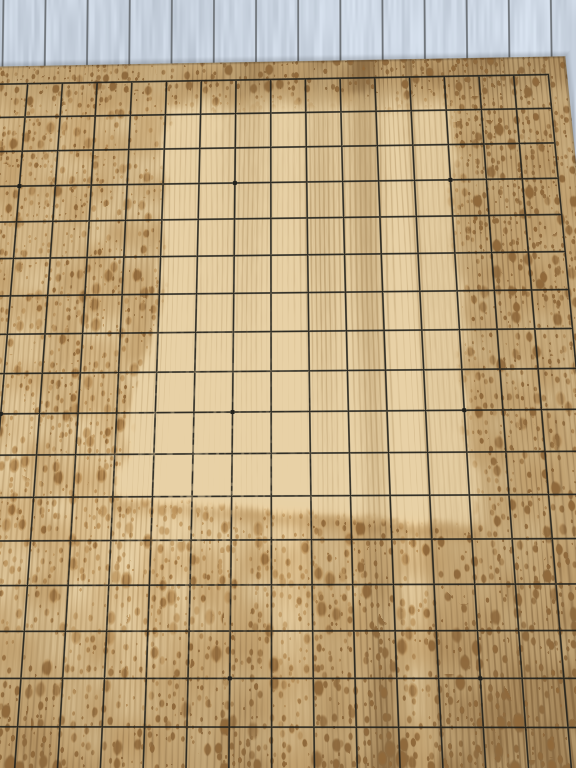
Reproduce this texture procedurally as a WebGL 1 fragment shader.

```glsl
precision highp float;
// Worn wooden game board in mild perspective: inked grid, straight grain, brown age spots, pale plank floor.
uniform vec2 u_resolution;

#define CELLS vec2(16.6, 17.38)   // grid cells per canvas width at the far line
#define ORIGIN vec2(0.4097, 0.139) // far end of the middle line, from the top left
#define PERSPECTIVE 0.196
#define HALF_SPAN 9.0             // cells from the middle line to the last line
#define MARGIN 0.54               // bare rim in cells
#define LINE_WIDTH 0.0029
#define STAR_RADIUS 0.0042
#define GRAIN_PER_CELL 7.0
#define SPOT_AMOUNT 0.52
#define PLANK_WIDTH 0.0731
#define INK vec3(0.13, 0.13, 0.11)

const vec3 WOOD_LIGHT = vec3(0.91, 0.82, 0.65);
const vec3 WOOD_MID = vec3(0.75, 0.64, 0.46);
const vec3 WOOD_DARK = vec3(0.54, 0.43, 0.28);

float hash(vec2 p) {
  return fract(sin(dot(p, vec2(127.1, 311.7))) * 43758.5453);
}

float noise(vec2 p) {
  vec2 i = floor(p), f = fract(p);
  f = f * f * (3.0 - 2.0 * f);
  return mix(mix(hash(i), hash(i + vec2(1, 0)), f.x),
             mix(hash(i + vec2(0, 1)), hash(i + vec2(1, 1)), f.x), f.y);
}

float bump(float x, float center, float width) {
  float d = (x - center) / width;
  return exp(-d * d);
}

// Canvas position to grid cells; z holds the perspective scale
vec3 boardCoords(vec2 p) {
  float h = p.y - ORIGIN.y;
  float x = p.x - ORIGIN.x;
  float depth = h + x * (0.0175 - 0.0167 * h);
  float w = 1.0 + PERSPECTIVE * depth;
  return vec3(vec2(x + 0.0104 * h, depth) * CELLS / w, w);
}

// Scattered soft spots, one per jittered cell
float spots(vec2 p, float density) {
  float cover = 0.0;
  for (int j = -1; j <= 1; j++) {
    for (int i = -1; i <= 1; i++) {
      vec2 cell = floor(p) + vec2(i, j);
      vec2 center = cell + 0.15 + 0.7 * vec2(hash(cell), hash(cell + 37.3));
      float radius = mix(0.16, 0.52, pow(hash(cell + 71.9), 1.6));
      vec2 d = (p - center) * vec2(1.15, 0.85);
      float present = step(hash(cell + 13.7), density);
      float blot = 1.0 - smoothstep(radius * 0.45, radius, length(d));
      cover = max(cover, present * blot * mix(0.5, 1.0, hash(cell + 5.1)));
    }
  }
  return cover;
}

// 1 on the sheltered, unspotted patch
float cleanPatch(vec2 b) {
  float wobble = 0.35 * (noise(b * 1.7) - 0.5);
  float left = -2.0 - 0.9 * smoothstep(5.0, 11.0, b.y) + wobble;
  float nearEdge = 11.3 + 0.08 * b.x + wobble * 0.5;
  return smoothstep(left - 0.15, left + 0.2, b.x)
       * (1.0 - smoothstep(5.9, 6.4, b.x + wobble))
       * smoothstep(0.3, 1.1, b.y + wobble)
       * (1.0 - smoothstep(nearEdge - 0.2, nearEdge + 0.15, b.y));
}

vec3 wood(vec2 b, vec2 p) {
  float clean = cleanPatch(b);
  // Broad growth bands and uneven light
  float tone = 0.72 + 0.16 * clean + 0.16 * (noise(vec2(b.x * 1.3, b.y * 0.12)) - 0.5);
  tone -= 0.26 * bump(b.x, 3.6, 0.45) + 0.12 * bump(b.x, 2.5, 0.5) + 0.09 * bump(b.x, 0.5, 0.4);
  tone += 0.08 * bump(b.x, 4.5, 0.3) - 0.14 * bump(b.x, 5.0, 0.12);
  tone -= 0.15 * smoothstep(0.6, 1.0, p.x) + 0.20 * smoothstep(0.85, 1.35, p.y);
  tone -= 0.16 * (1.0 - smoothstep(0.0, 1.0, b.y));
  tone += 0.22 * exp(-6.0 * dot(p - vec2(0.34, 0.95), p - vec2(0.34, 0.95)));
  // Grain
  float ring = b.x * GRAIN_PER_CELL + 1.3 * noise(vec2(b.x * 1.5, b.y * 0.15));
  float grain = pow(0.5 + 0.5 * cos(6.2832 * ring), 3.0);
  tone -= grain * mix(0.08, 0.28, noise(vec2(b.x * 0.9 + 8.0, b.y * 0.2)));
  tone += 0.07 * (noise(b * vec2(38.0, 3.0)) - 0.5);
  // Age spots, with a brown tide line at the near side of the patch
  float cluster = noise(b * 0.7 + 4.0);
  float blots = max(spots(b * 2.6, 0.35 + 0.5 * cluster), 0.8 * spots(b * 5.1 + 19.0, 0.25 + 0.4 * cluster));
  float stain = (1.0 - clean) * (SPOT_AMOUNT * blots + 0.22 * noise(b * 1.6 + 31.0));
  stain += 0.15 * bump(b.y, 11.4 + 0.08 * b.x, 0.22) * step(-3.0, b.x) * step(b.x, 6.2);
  tone = clamp(tone - stain, 0.0, 1.0);
  vec3 color = mix(WOOD_DARK, WOOD_MID, smoothstep(0.0, 0.5, tone));
  color = mix(color, WOOD_LIGHT, smoothstep(0.45, 0.95, tone));
  return color * mix(vec3(1.0), vec3(1.05, 0.95, 0.80), clamp(stain * 1.4, 0.0, 1.0));
}

vec3 planks(vec2 p, float aa) {
  float x = (p.x + 0.03 * p.y * (0.5 - p.x) - 0.006) / PLANK_WIDTH;
  float id = floor(x + 0.5);
  float seam = abs(x - id) * PLANK_WIDTH;
  float streak = noise(vec2(p.x * 210.0, p.y * 14.0 + hash(vec2(floor(x), 2.0)) * 9.0));
  vec3 color = vec3(0.79, 0.83, 0.88) + 0.09 * (streak - 0.5) + 0.04 * (hash(vec2(floor(x), 7.0)) - 0.5);
  return mix(vec3(0.43, 0.45, 0.47), color, smoothstep(0.0009 - aa * 0.5, 0.0016 + aa, seam));
}

void main() {
  vec2 p = vec2(gl_FragCoord.x, u_resolution.y - gl_FragCoord.y) / u_resolution.x;
  float aa = 0.75 / u_resolution.x;
  vec3 bc = boardCoords(p);
  vec2 b = bc.xy;
  vec2 toCanvas = vec2(bc.z, bc.z * bc.z) / CELLS;
  // Grid lines end at the outermost crossing
  vec2 d = abs(b - floor(b + 0.5)) * toCanvas;
  vec2 beyond = max(vec2(abs(b.x) - HALF_SPAN, -b.y), 0.0) * toCanvas;
  float line = min(max(d.x, beyond.y), max(d.y, beyond.x));
  line = max(line, max(beyond.x, beyond.y));
  float ink = 1.0 - smoothstep(LINE_WIDTH * 0.5 - aa, LINE_WIDTH * 0.5 + aa, line);
  float wear = smoothstep(0.45, 0.85, noise(b * 11.0)) * bump(b.x, -1.0, 2.5) * bump(b.y, 11.0, 3.5);
  ink *= 0.93 - 0.4 * wear;
  // Star points every sixth crossing
  vec2 star = (b - vec2(0.0, 3.0)) / 6.0;
  star = (star - floor(star + 0.5)) * 6.0 * toCanvas;
  ink = max(ink, 1.0 - smoothstep(STAR_RADIUS - aa, STAR_RADIUS + aa, length(star)));
  // Board over floor, with a dark arris and a soft contact shadow
  vec2 rim = vec2(HALF_SPAN + MARGIN - abs(b.x), b.y + MARGIN) * toCanvas;
  float inside = min(rim.x, rim.y);
  vec3 board = mix(wood(b, p), INK, ink) * mix(0.78, 1.0, smoothstep(0.0, 0.005, inside));
  vec3 ground = planks(p, aa) * mix(0.85, 1.0, smoothstep(0.0, 0.012, -inside));
  gl_FragColor = vec4(mix(ground, board, smoothstep(-aa, aa, inside)), 1.0);
}
```
